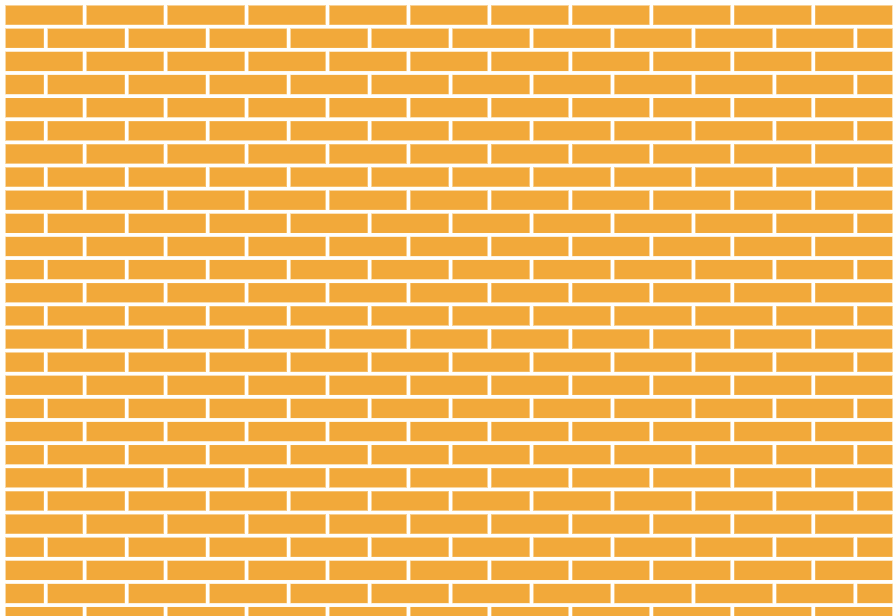
A WebGL 2 fragment shader for this pattern:

```glsl
#version 300 es
precision highp float;

uniform vec2 u_resolution;
out vec4 outColor;

// Lengths are fractions of the canvas width, measured from the top left.
const vec2  PITCH     = vec2(0.09036, 0.02582); // brick plus one joint
const float JOINT     = 0.00425;                // mortar width
const vec2  ORIGIN    = vec2(0.0062, 0.0061);   // top left of the first brick
const float RIGHT_END = 0.9961;                 // where the wall is trimmed
const float ROW_SHIFT = 0.52;                   // offset of odd rows, in pitches
const vec3  BRICK     = vec3(0.949, 0.663, 0.226);
const vec3  MORTAR    = vec3(1.0, 1.0, 0.993);

// Signed distance to an axis-aligned box, negative inside.
float boxDistance(vec2 p, vec2 halfSize) {
    vec2 d = abs(p) - halfSize;
    return length(max(d, 0.0)) + min(max(d.x, d.y), 0.0);
}

// Distance to the nearest brick of the running bond.
float brickDistance(vec2 p) {
    vec2 halfBrick = 0.5 * (PITCH - JOINT);
    // Half a joint of padding centres each brick in its cell.
    vec2 cell = (p - ORIGIN + 0.5 * JOINT) / PITCH;
    float row = floor(cell.y);
    cell.x -= ROW_SHIFT * mod(row, 2.0);
    return boxDistance((fract(cell) - 0.5) * PITCH, halfBrick);
}

// Distance to the trimmed wall, which is open at the bottom.
float wallDistance(vec2 p) {
    return max(max(ORIGIN.x - p.x, p.x - RIGHT_END), ORIGIN.y - p.y);
}

void main() {
    float pixel = 1.0 / u_resolution.x;
    vec2 p = vec2(gl_FragCoord.x, u_resolution.y - gl_FragCoord.y) * pixel;

    // Cut the bond to the wall and soften the edges over one pixel.
    float d = max(brickDistance(p), wallDistance(p));
    float coverage = clamp(0.5 - d / pixel, 0.0, 1.0);
    outColor = vec4(mix(MORTAR, BRICK, coverage), 1.0);
}
```
